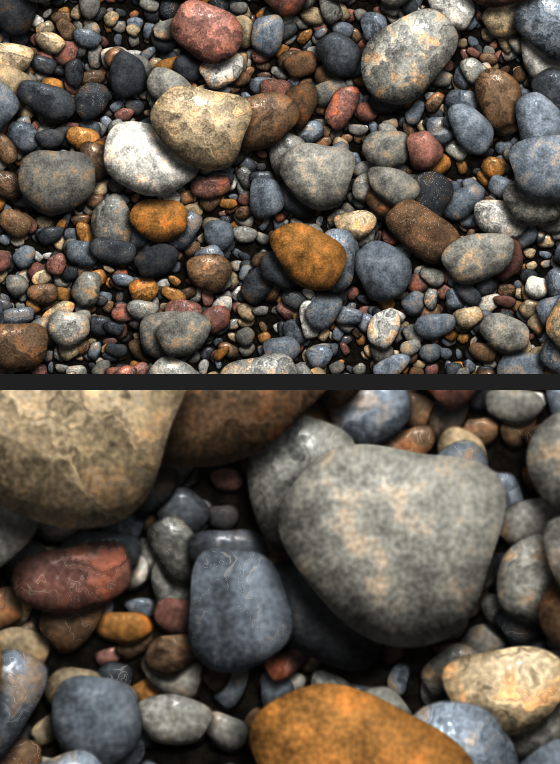
Top, the full canvas; bottom, a detail of the centre.
This texture is drawn by a WebGL 2 fragment shader. Its source:

```glsl
#version 300 es
precision highp float;
// Wet beach pebbles in hard sunlight, piled up from small gravel to large stones.
// Each layer is a jittered grid of warped ellipses, composited back to front;
// every stone throws a soft shadow and carries its own mottling, bands and glints.

uniform vec2 u_resolution;
out vec4 fragColor;

vec3 hash3(vec2 p) {
  vec3 q = fract(vec3(p.xyx) * vec3(0.1031, 0.1030, 0.0973));
  q += dot(q, q.yxz + 33.33);
  return fract((q.xxy + q.yzz) * q.zyx);
}

float gradDot(vec2 cell, vec2 f) {
  float a = 6.2832 * hash3(cell + 71.0).x;
  return dot(vec2(cos(a), sin(a)), f);
}

float gradientNoise(vec2 p) {
  vec2 i = floor(p), f = p - i;
  vec2 u = f * f * f * (f * (f * 6.0 - 15.0) + 10.0);
  vec2 e = vec2(1, 0);
  return mix(mix(gradDot(i, f), gradDot(i + e.xy, f - e.xy), u.x),
             mix(gradDot(i + e.yx, f - e.yx), gradDot(i + 1.0, f - 1.0), u.x), u.y);
}

float fbm(vec2 p) {
  float sum = 0.0, amp = 1.0;
  for (int i = 0; i < 4; i++) {
    sum += amp * gradientNoise(p);
    p = mat2(1.6, 1.2, -1.2, 1.6) * p + 9.0;
    amp *= 0.55;
  }
  return sum;
}

// Mineral colours, weighted by share
vec3 stoneColour(float h) {
  if (h < 0.21) return vec3(0.41, 0.44, 0.47);  // slate blue
  if (h < 0.42) return vec3(0.51, 0.50, 0.46);  // grey
  if (h < 0.56) return vec3(0.23, 0.24, 0.25);  // basalt
  if (h < 0.66) return vec3(0.41, 0.31, 0.22);  // brown
  if (h < 0.77) return vec3(0.51, 0.34, 0.29);  // red jasper
  if (h < 0.84) return vec3(0.61, 0.41, 0.20);  // ochre
  if (h < 0.95) return vec3(0.69, 0.60, 0.46);  // sand
  return vec3(0.82, 0.80, 0.75);                // quartz
}

// Radius measure of a stone: 1 on the outline, 0 at the centre
float stoneRadius(vec2 q, vec3 h) {
  q.y *= 1.0 + 0.28 * (h.x - 0.5) * q.x;
  float power = 2.0 + 0.8 * h.y;
  float r = pow(pow(abs(q.x), power) + pow(abs(q.y), power) + 1e-6, 1.0 / power);
  float a = atan(q.y, q.x + 1e-5);
  return r * (1.0 + 0.05 * sin(3.0 * a + 6.3 * h.z) + 0.03 * sin(5.0 * a + 20.0 * h.x));
}

vec3 shadeStone(vec2 p, vec2 local, vec2 q, float r, vec2 radii, mat2 turn, vec3 h, vec3 k) {
  // Mottling, bands and fine grain
  vec2 seed = 90.0 * h.xy;
  float mottle = fbm(local * 24.0 + seed);
  float grain = gradientNoise(p * 190.0) + 0.7 * gradientNoise(p * 95.0 + seed);
  float band = gradientNoise(vec2(local.x * 9.0, local.y * 65.0 + 3.0 * mottle) + seed);
  vec3 base = stoneColour(k.x) * (0.82 + 0.36 * k.y);
  base *= 1.0 + 0.38 * mottle + 0.20 * grain + 0.5 * band * step(0.5, k.z);
  base = mix(base, base * vec3(1.25, 0.95, 0.70), smoothstep(0.0, 0.6, mottle) * h.z);
  float vein = 1.0 - smoothstep(0.0, 0.05, abs(band + 0.4 * mottle - 0.12));
  base = mix(base, vec3(0.68, 0.64, 0.58), 0.4 * vein * step(0.72, h.y));

  // Rounded relief with a flattened crown
  vec2 slope = turn * (q * vec2(radii.y / radii.x, 1.0)) * pow(r, 0.9);
  float bump = 0.14 * mottle + 0.07 * grain;
  vec3 n = normalize(vec3(slope + bump, 0.28 + 0.8 * sqrt(max(1.0 - r * r, 0.0))));
  float diffuse = max(dot(n, normalize(vec3(0.1, 0.58, 0.8))), 0.0);
  vec3 lit = base * (0.20 + 1.05 * diffuse);

  // Sky sheen and small broken sun glints on wet faces
  float facing = max(dot(n, normalize(vec3(0.06, 0.44, 0.9))), 0.0);
  float wet = smoothstep(0.2, 0.8, k.z);
  lit += vec3(0.10, 0.11, 0.12) * pow(facing, 9.0) * (0.4 + wet);
  lit += 0.55 * wet * pow(facing, 110.0) * smoothstep(-0.2, 0.5, grain + mottle);
  return lit;
}

void main() {
  vec2 p = gl_FragCoord.xy / u_resolution.y;
  float soft = max(0.0016, 0.7 / u_resolution.y);
  vec3 col = vec3(0.075, 0.066, 0.052) * (1.0 + 0.8 * fbm(p * 60.0));

  for (int layer = 0; layer < 8; layer++) {
    float t = float(layer) / 7.0;
    float size = 0.038 * pow(6.6, t);
    vec2 g = p / size + 17.3 * float(layer);
    vec2 home = floor(g);
    for (int c = 0; c < 9; c++) {
      vec2 cell = home + vec2(c % 3 - 1, 1 - c / 3);
      vec2 id = cell + 131.0 * float(layer);
      vec3 h = hash3(id + 5.0), k = hash3(id + 57.0), m = hash3(id + 211.0);
      if (m.x > mix(1.0, 0.24, sqrt(t))) continue;

      // Place, size and turn, favouring level stones
      vec2 d = (g - cell - 0.22 - 0.56 * h.xy) * size;
      float longRadius = size * mix(0.36, 0.58, m.y);
      vec2 radii = longRadius * vec2(1.0, mix(0.52, 0.92, m.z));
      float spread = 2.0 * h.z - 1.0;
      float angle = 1.6 * spread * (0.4 + 0.6 * abs(spread));
      mat2 turn = mat2(cos(angle), sin(angle), -sin(angle), cos(angle));

      // Shadow falls below the stone
      vec2 shadowPos = (d + radii.y * vec2(0.07, 0.2)) * turn / radii;
      col *= 1.0 - 0.82 * (1.0 - smoothstep(0.9, 1.22, stoneRadius(shadowPos, h)));

      vec2 local = d * turn, q = local / radii;
      float r = stoneRadius(q, h);
      float cover = 1.0 - smoothstep(-soft, soft, (r - 1.0) * radii.y);
      if (cover > 0.0) {
        vec3 stone = shadeStone(p, local, q, min(r, 1.0), radii, turn, h, k);
        col = mix(col, stone * mix(0.84, 1.04, t), cover);
      }
    }
  }
  fragColor = vec4(clamp(col, 0.0, 1.0), 1.0);
}
```
